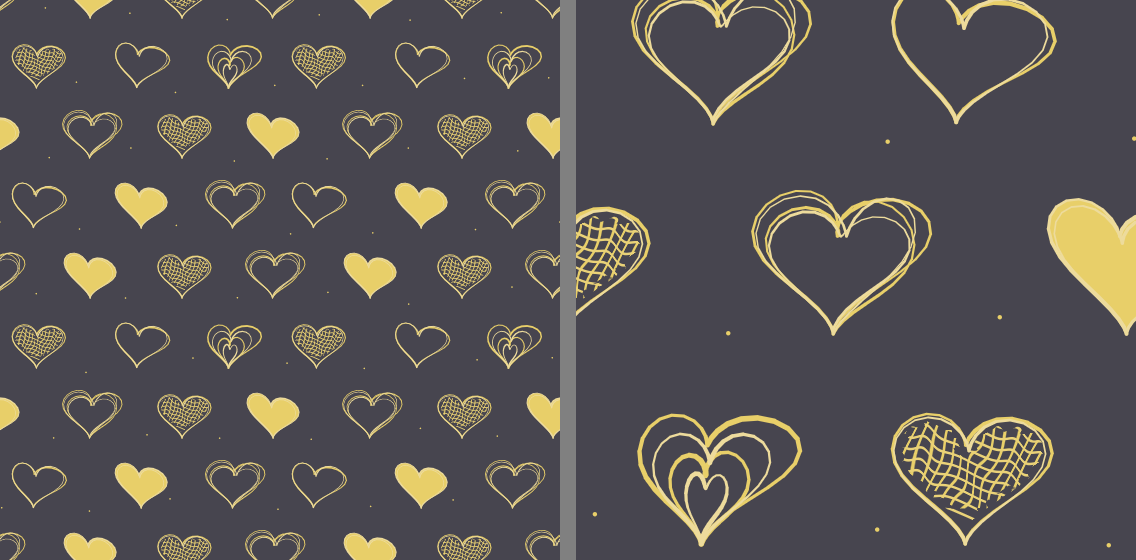
Left: the whole. Right: its middle third, enlarged.
A WebGL 1 fragment shader for this pattern:

```glsl
precision highp float;
// Staggered rows of hand-drawn gold hearts with tiny dots on dark slate.
// Every heart is a looping pen stroke around a parametric curve; five pen
// styles cycle over a 3 by 4 block that repeats twice across and twice down.

uniform vec2 u_resolution;

const float PI = 3.14159;
const vec2 GRID = vec2(6.0, 8.0);     // hearts across and down
const float HEART_RADIUS = 0.047;     // half width in canvas units
const float STEPS = 40.0;             // segments in one turn of the pen
const vec3 SLATE = vec3(0.28, 0.27, 0.31);
const vec3 GOLD = vec3(0.91, 0.81, 0.41);
const vec3 CREAM = vec3(0.93, 0.86, 0.61);

struct Pen {
  float turns;    // loops around the heart
  vec2 shrink;    // size lost per loop, measured from the tip
  float wobble;
  float size;
  float width;
  float lean;     // sideways shear
  float tilt;     // raises the left lobe
  float bias;     // widens the right lobe
};

float wrapIndex(float i, float n) { return floor(mod(i + 0.5, n)); }

float pick(vec3 v, float i) { return i < 0.5 ? v.x : (i < 1.5 ? v.y : v.z); }

float hash(vec2 p) { return fract(sin(dot(p, vec2(127.1, 311.7))) * 43758.5); }

float coverage(float d, float pixel) { return clamp(0.5 - d / pixel, 0.0, 1.0); }

float segmentDistance(vec2 p, vec2 a, vec2 b) {
  vec2 ab = b - a;
  float h = clamp(dot(p - a, ab) / max(dot(ab, ab), 1e-6), 0.0, 1.0);
  return length(p - a - ab * h);
}

Pen penFor(float style) {
  if (style < 0.5) return Pen(2.0, vec2(0.0), 0.05, 1.0, 0.027, 0.05, 0.12, 0.14);
  if (style < 1.5) return Pen(2.0, vec2(0.09, 0.05), 0.02, 0.98, 0.025, -0.06, 0.18, 0.06);
  if (style < 2.5) return Pen(4.0, vec2(0.07, 0.045), 0.08, 1.1, 0.021, 0.08, 0.02, -0.03);
  if (style < 3.5) return Pen(2.0, vec2(0.03), 0.03, 1.0, 0.025, 0.02, 0.03, 0.05);
  return Pen(4.0, vec2(0.25, 0.15), 0.035, 1.0, 0.033, 0.08, 0.0, 0.12);
}

// Pen position at angle u of a loop; each loop starts and ends at the tip.
vec2 heartPoint(float u, float loop, Pen pen) {
  float t = u + PI, s = sin(t);
  vec2 q = vec2(16.0 * s * s * s,
    17.0 + 13.0 * cos(t) - 5.0 * cos(2.0 * t) - 2.0 * cos(3.0 * t) - cos(4.0 * t)) / 16.0;
  q *= 1.0 - loop * pen.shrink;
  q += pen.wobble * sin(u * 0.5) * u * 0.25
     * vec2(sin(1.7 * u + 2.4 * loop), cos(2.3 * u + 1.9 * loop));
  q = q * pen.size * vec2(1.0, 0.9) - vec2(0.0, 0.83);
  q.x += pen.lean * q.y + pen.bias * (q.x * q.x - 1.0);
  q.y -= pen.tilt * q.x;
  return q;
}

// x: even strokes, y: odd strokes, z: signed distance to the first loop.
vec3 penDistances(vec2 p, Pen pen) {
  vec3 d = vec3(9.0);
  float side = 1.0;
  vec2 a = heartPoint(0.0, 0.0, pen);
  for (int i = 0; i < 160; i++) {
    float loop = floor((float(i) + 0.5) / STEPS);
    if (loop >= pen.turns) break;
    float u = (float(i) + 1.0 - loop * STEPS) / STEPS * 2.0 * PI;
    vec2 b = heartPoint(u, loop, pen);
    float dist = segmentDistance(p, a, b);
    float stroke = dist - pen.width * (0.85 + 0.25 * sin(2.0 * u + loop));
    if (wrapIndex(loop, 2.0) < 0.5) d.x = min(d.x, stroke);
    else d.y = min(d.y, stroke + 0.2 * pen.width);
    if (loop < 0.5) {
      d.z = min(d.z, dist);
      if ((a.y > p.y) != (b.y > p.y) &&
          p.x < a.x + (b.x - a.x) * (p.y - a.y) / (b.y - a.y)) side = -side;
    }
    a = b;
  }
  d.z *= side;
  return d;
}

// Wavering parallel lines across the given direction.
float hatchDistance(vec2 p, vec2 dir, float count) {
  float along = dot(p, vec2(-dir.y, dir.x));
  float x = dot(p, dir) * count + 0.3 * sin(along * 7.0 + 2.0 * sin(p.x * 5.0));
  return abs(fract(x) - 0.5) / count - 0.016;
}

vec3 drawHeart(vec3 color, vec2 p, float style, float pixel) {
  vec3 d = penDistances(p, penFor(style));
  bool solid = style > 0.5 && style < 1.5;
  if (solid) color = mix(color, GOLD, coverage(d.z, pixel));
  if (style > 2.5 && style < 3.5) {
    float edge = d.z + 0.12 + 0.04 * sin(p.x * 23.0 + 3.0 * sin(p.y * 17.0));
    float steep = max(hatchDistance(p, vec2(0.93, -0.37), 7.5), -0.38 - p.y);
    float shallow = hatchDistance(p, vec2(0.4, 0.92), 7.0);
    color = mix(color, GOLD, coverage(max(steep, edge), pixel));
    color = mix(color, mix(GOLD, CREAM, 0.3), coverage(max(shallow, edge), pixel));
  }
  color = mix(color, solid ? CREAM : GOLD, coverage(d.x, pixel));
  return mix(color, CREAM, coverage(d.y, pixel));
}

void main() {
  vec2 uv = gl_FragCoord.xy / u_resolution;
  vec2 g = vec2(uv.x, 1.0 - uv.y) * GRID;
  float pixel = 1.0 / min(u_resolution.x, u_resolution.y);
  vec3 color = SLATE;

  // Dots in the gaps, scattered by a wrapped hash
  float dotRow = floor(g.y - 0.72);
  float dotX = g.x - 0.469 - 0.5 * wrapIndex(dotRow, 2.0);
  vec2 id = vec2(floor(dotX), dotRow);
  vec2 key = vec2(wrapIndex(id.x, GRID.x), wrapIndex(id.y, GRID.y));
  vec2 jitter = (vec2(hash(key), hash(key + 19.0)) - 0.5) * vec2(0.3, 0.26);
  vec2 dotOffset = (vec2(dotX, g.y - 0.72) - id - 0.5 - jitter) / GRID;
  color = mix(color, GOLD, coverage(length(dotOffset) - 0.0013, pixel));

  // Hearts on a staggered grid
  float row = floor(g.y - 0.445);
  float parity = wrapIndex(row, 2.0);
  float x = g.x - 0.469 - 0.5 * parity;
  float col = floor(x + 0.5), slot = wrapIndex(col, 3.0), band = wrapIndex(row, 4.0);
  float nudge = pick(parity < 0.5 ? vec3(-0.06, 0.047, 0.031) : vec3(0.0, 0.0, -0.04), slot);
  vec3 styles = band < 0.5 ? vec3(3, 0, 4) : band < 1.5 ? vec3(2, 3, 1)
              : band < 2.5 ? vec3(0, 1, 2) : vec3(1, 3, 2);
  vec2 p = vec2(x - col - nudge, row + 0.945 - g.y) / GRID / HEART_RADIUS;
  if (abs(p.x) < 1.35) color = drawHeart(color, p, pick(styles, slot), pixel / HEART_RADIUS);
  gl_FragColor = vec4(color, 1.0);
}
```
